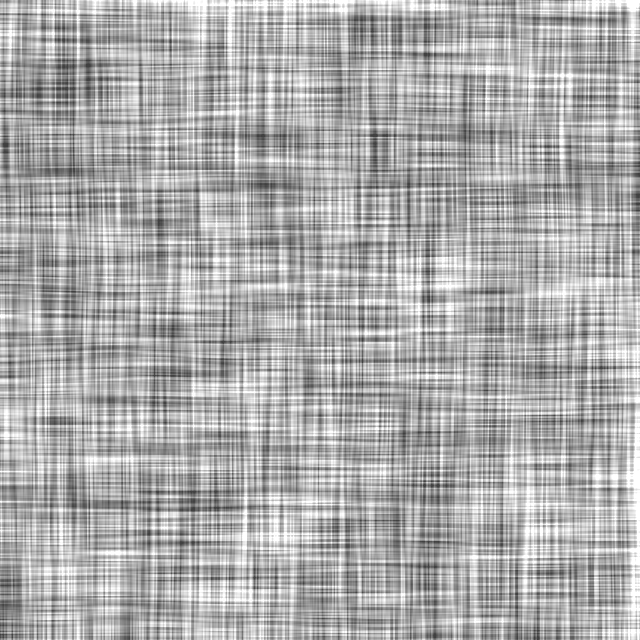
Give the GLSL for this texture, as a Shadertoy shader.

```glsl
// Draws a grey linen weave of fine crossed threads with pale, frayed borders.

#define MEAN_TONE 0.668
#define THREAD_CONTRAST 1.0
#define PATCH_CONTRAST 0.13
#define THREAD_COUNT 430.0
#define THREAD_LENGTH 0.085
#define THREAD_DRIFT 0.004
#define FRAY_WIDTH 0.035
#define FRAY_LIGHT 0.26
#define DARKEST 0.25

// Integer hash of a lattice point, 0 to 1
float hash(ivec2 cell, uint seed) {
    uint h = uint(cell.x) * 1597334677u ^ uint(cell.y) * 3812015801u ^ seed * 2654435769u;
    h = (h ^ (h >> 16)) * 2246822519u;
    h = (h ^ (h >> 13)) * 3266489917u;
    return float((h ^ (h >> 16)) >> 8) / 16777216.0;
}

// Smooth value noise, 0 to 1
float noise(vec2 p, uint seed) {
    ivec2 cell = ivec2(floor(p));
    vec2 w = fract(p);
    w = w * w * (3.0 - 2.0 * w);
    float low = mix(hash(cell, seed), hash(cell + ivec2(1, 0), seed), w.x);
    float high = mix(hash(cell + ivec2(0, 1), seed), hash(cell + ivec2(1, 1), seed), w.x);
    return mix(low, high, w.y);
}

// Long streaks in several widths; p.x runs across the threads, p.y along them
float threads(vec2 p, uint seed) {
    p.x += THREAD_DRIFT * (noise(p * vec2(7.0, 5.0), seed) - 0.5);
    vec2 scale = vec2(THREAD_COUNT, 1.0 / THREAD_LENGTH);
    float weight = 0.37;
    float sum = 0.0;
    for (uint i = 1u; i <= 5u; i++) {
        sum += weight * (noise(p * scale, seed + i) - 0.5);
        scale *= vec2(0.55, 0.88);
        weight *= 0.6;
    }
    return sum;
}

// Pale band along one border, broken into stretches with streaky depth
float fray(float depth, float along, uint seed) {
    float stretch = smoothstep(0.35, 0.65, noise(vec2(along * 5.0, 0.5), seed));
    float streak = 0.6 + 0.8 * noise(vec2(depth * 150.0, along * 8.0), seed + 1u);
    return stretch * streak * (1.0 - smoothstep(0.0, FRAY_WIDTH, depth));
}

void mainImage(out vec4 fragColor, in vec2 fragCoord) {
    vec2 uv = fragCoord / iResolution.xy;

    // Crossed warp and weft
    float warp = threads(uv, 11u);
    float weft = threads(uv.yx, 37u);
    float tone = MEAN_TONE + THREAD_CONTRAST * (warp + weft);

    // Broad worn and dense patches
    tone += PATCH_CONTRAST * (noise(uv * vec2(9.0, 11.0), 71u) - 0.5);

    // Frayed top and right borders
    tone += FRAY_LIGHT * fray(1.0 - uv.y, uv.x, 83u);
    tone += FRAY_LIGHT * fray(1.0 - uv.x, uv.y, 97u);

    fragColor = vec4(vec3(clamp(tone, DARKEST, 1.0)), 1.0);
}
```
